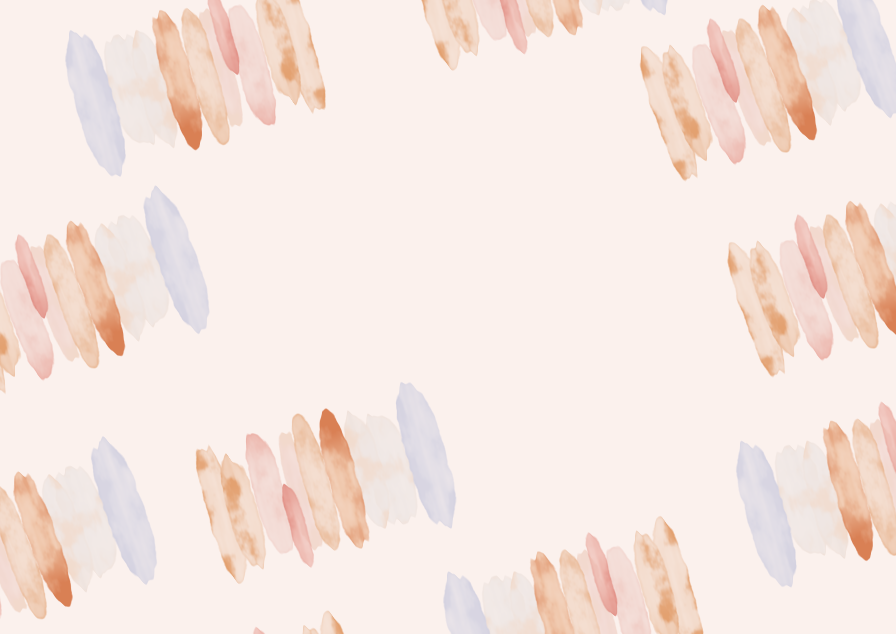
A WebGL 1 fragment shader for this background:

```glsl
precision highp float;
uniform vec2 u_resolution;

const float SPAN = 768.0;          // canvas width in design units
const int PATCHES = 10;
const float TILT = 0.275;          // row angle of plain patches
const float MIRROR_TILT = 0.34;    // row angle of mirrored patches
const float ROUGHNESS = 4.0;
const float FRAY = 9.0;
const vec3 PAPER = vec3(0.984, 0.945, 0.930);
const vec3 LAVENDER = vec3(0.870, 0.858, 0.898);
const vec3 DUSK = vec3(0.800, 0.795, 0.865);
const vec3 MIST = vec3(0.935, 0.905, 0.895);
const vec3 PEACH = vec3(0.935, 0.760, 0.640);
const vec3 CREAM = vec3(0.950, 0.850, 0.785);
const vec3 RUST = vec3(0.850, 0.500, 0.330);
const vec3 AMBER = vec3(0.890, 0.630, 0.440);
const vec3 BLUSH = vec3(0.950, 0.850, 0.825);
const vec3 ROSE = vec3(0.925, 0.690, 0.650);
const vec3 CORAL = vec3(0.870, 0.520, 0.480);

float hash(vec2 p) {
  return fract(sin(dot(p, vec2(127.1, 311.7))) * 43758.5453);
}

float noise(vec2 p) {
  vec2 i = floor(p), f = fract(p);
  f = f * f * (3.0 - 2.0 * f);
  return mix(mix(hash(i), hash(i + vec2(1.0, 0.0)), f.x),
             mix(hash(i + vec2(0.0, 1.0)), hash(i + 1.0), f.x), f.y);
}

float fbm(vec2 p) {
  float sum = 0.0, gain = 0.5;
  for (int i = 0; i < 4; i++) {
    sum += gain * noise(p);
    p = p * 2.03 + 17.0;
    gain *= 0.5;
  }
  return sum / 0.9375;
}

// One watercolour stroke; shape holds its centre and half size
vec3 stroke(vec3 under, vec2 q, vec4 shape, vec3 tint, vec3 deep, float sink, float bloom) {
  vec2 local = q - shape.xy;
  if (abs(local.x) > shape.z + 8.0 || abs(local.y) > shape.w + 12.0) return under;
  vec2 seed = vec2(shape.x * 1.7 + 40.0, shape.y + 90.0);

  // Ragged outline with frayed ends
  vec2 rough = local;
  rough.x += (fbm(local / 13.0 + seed) - 0.5) * ROUGHNESS;
  rough.y += (noise(vec2(local.x / 4.0, local.y / 60.0) + seed) - 0.5) * FRAY;
  vec2 n = abs(rough) / shape.zw;
  float k = n.x * n.x + n.y * n.y * n.y;
  float slope = length(vec2(2.0 * n.x / shape.z, 3.0 * n.y * n.y / shape.w));
  float d = (k - 1.0) / max(slope, 0.01);
  float soft = max(0.8, SPAN / u_resolution.x);
  float cover = 1.0 - smoothstep(-soft, soft, d);

  // Pigment: wet blooms, brush grain, pooled end and dark rim
  float wash = fbm(local / vec2(13.0, 24.0) + seed);
  float grain = noise(vec2(local.x / 3.0, local.y / 45.0) + seed);
  float pool = sink * smoothstep(0.2, 1.0, -local.y / shape.w);
  float blot = bloom * smoothstep(0.45, 0.75, wash);
  float rim = 0.16 * smoothstep(-3.0, -0.5, d);
  vec3 ink = mix(tint, deep, clamp(pool + blot + rim, 0.0, 1.0));
  float density = clamp(0.45 + 0.6 * wash + 0.25 * grain + 0.3 * pool, 0.0, 1.0);
  return mix(under, ink, cover * density);
}

// Row of strokes, starting at the lavender end
vec3 paintRow(vec3 c, vec2 q) {
  c = stroke(c, q, vec4(34.0, 3.0, 19.0, 49.0), MIST, CREAM, 0.1, 0.5);
  c = stroke(c, q, vec4(52.0, 0.0, 13.0, 50.0), MIST, CREAM, 0.2, 0.7);
  c = stroke(c, q, vec4(0.0, 0.0, 17.0, 64.0), LAVENDER, DUSK, 0.15, 0.35);
  c = stroke(c, q, vec4(112.0, 0.0, 10.0, 52.0), BLUSH, CREAM, 0.3, 0.4);
  c = stroke(c, q, vec4(97.0, -2.0, 11.0, 60.0), CREAM, AMBER, 0.25, 0.45);
  c = stroke(c, q, vec4(74.0, 1.0, 12.0, 59.0), PEACH, RUST, 0.9, 0.4);
  c = stroke(c, q, vec4(138.0, -4.0, 13.0, 54.0), BLUSH, ROSE, 0.4, 0.35);
  c = stroke(c, q, vec4(122.0, 28.0, 7.5, 35.0), ROSE, CORAL, 0.5, 0.5);
  c = stroke(c, q, vec4(182.0, 1.0, 12.0, 59.0), CREAM, AMBER, 0.0, 0.9);
  return stroke(c, q, vec4(164.0, 6.0, 13.0, 49.0), CREAM, AMBER, 0.3, 0.9);
}

// Lavender end of each patch in xy, flip signs in zw
vec4 placement(int i) {
  if (i == 0) return vec4(82.0, 454.0, 1.0, 1.0);
  if (i == 1) return vec4(745.0, 505.0, -1.0, 1.0);
  if (i == 2) return vec4(152.0, 320.0, -1.0, 1.0);
  if (i == 3) return vec4(107.0, 105.0, -1.0, 1.0);
  if (i == 4) return vec4(365.0, 154.0, -1.0, -1.0);
  if (i == 5) return vec4(820.0, 337.0, -1.0, 1.0);
  if (i == 6) return vec4(657.0, 102.0, 1.0, 1.0);
  if (i == 7) return vec4(406.0, -10.0, 1.0, 1.0);
  if (i == 8) return vec4(548.0, 594.0, -1.0, -1.0);
  return vec4(121.0, -91.0, 1.0, 1.0);
}

void main() {
  vec2 p = gl_FragCoord.xy * SPAN / u_resolution.x;
  vec3 color = PAPER;
  for (int i = 0; i < PATCHES; i++) {
    vec4 place = placement(i);
    float angle = place.z * place.w < 0.0 ? MIRROR_TILT : TILT;
    float c = cos(angle), s = sin(angle);
    vec2 d = p - place.xy;
    vec2 q = vec2(c * d.x + s * d.y, c * d.y - s * d.x) * place.zw;
    if (q.x > -30.0 && q.x < 210.0 && abs(q.y) < 80.0) color = paintRow(color, q);
  }
  gl_FragColor = vec4(color, 1.0);
}
```
